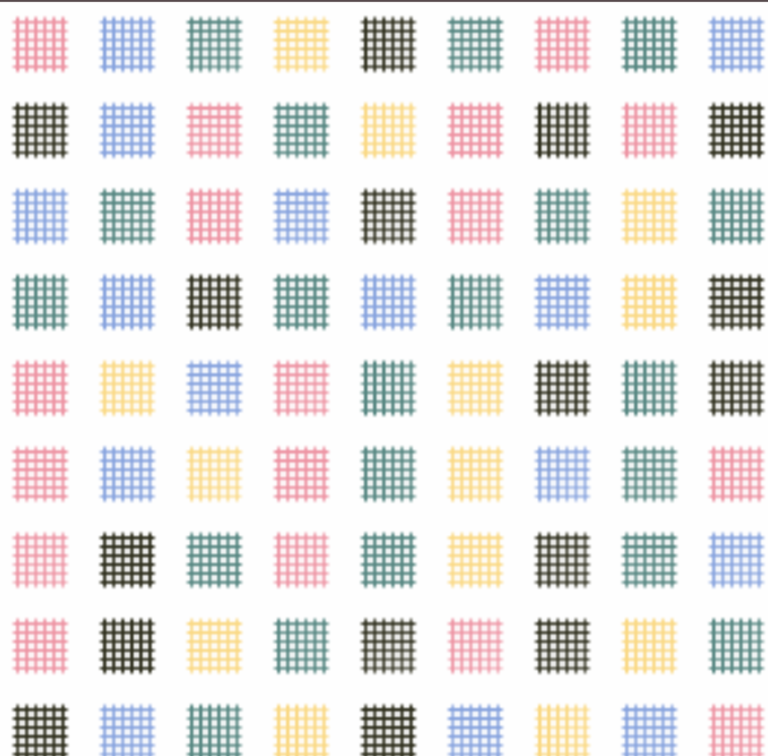
This pattern is drawn by a Shadertoy shader. Its source:

```glsl
// Rows of small woven crosshatch squares in five soft inks on white.

float hash(vec2 p) {
    return fract(sin(dot(p, vec2(127.1, 311.7))) * 43758.5453);
}

// Walks along the row in nonzero steps, so side neighbours always differ.
int inkIndex(vec2 cell) {
    int index = int(5.0 * hash(vec2(cell.y, 7.3)));
    for (float x = 1.0; x <= cell.x; x++)
        index += 1 + int(4.0 * hash(vec2(x, cell.y + 2.0)));
    return index % 5;
}

vec3 inkColor(int index) {
    if (index == 0) return vec3(0.98, 0.85, 0.52);  // yellow
    if (index == 1) return vec3(0.93, 0.58, 0.64);  // pink
    if (index == 2) return vec3(0.34, 0.53, 0.51);  // teal
    if (index == 3) return vec3(0.53, 0.64, 0.87);  // blue
    return vec3(0.19, 0.19, 0.12);                  // charcoal
}

void mainImage(out vec4 fragColor, in vec2 fragCoord) {
    float pixel = 1.0 / iResolution.x;
    vec2 p = vec2(fragCoord.x, iResolution.y - fragCoord.y) * pixel;

    // Grid of squares, counted from the top left
    vec2 pitch = vec2(0.1133, 0.1119);
    vec2 grid = (p - vec2(0.0525, 0.0579)) / pitch + 0.5;
    vec2 cell = floor(grid);
    vec2 q = (fract(grid) - 0.5) * pitch;

    // Six threads each way; x holds the upright ones, y the level ones
    vec2 spacing = vec2(0.0118, 0.0116);
    vec2 thread = clamp(floor(q / spacing), -3.0, 2.0);
    vec2 dist = abs(q - (thread + 0.5) * spacing);
    float soft = max(0.0024, 0.75 * pixel);
    vec2 cover = 1.0 - smoothstep(max(0.0, 0.0021 - soft), 0.0021 + soft, dist);

    // Frayed thread ends
    cover *= 1.0 - smoothstep(0.0315, 0.0395, abs(q.yx));

    // Uneven ink: per direction, per thread, and fading across the square
    vec2 wear = vec2(hash(cell + 3.1), hash(cell + 8.7));
    vec2 threadWear = vec2(hash(cell * 9.0 + thread.x), hash(cell * 5.0 + thread.y + 40.0));
    vec2 fade = q / 0.035 * (wear.yx - 0.75) * 0.2;
    vec2 strength = vec2(0.62, 0.54) + 0.24 * wear + 0.12 * threadWear + fade;
    cover *= clamp(strength, 0.0, 1.0);

    // Threads overlap translucently, with ink bleeding into the gaps
    vec2 body = 1.0 - smoothstep(0.028, 0.037, abs(q));
    float ink = 1.0 - (1.0 - cover.x) * (1.0 - cover.y) * (1.0 - 0.09 * body.x * body.y);
    vec3 color = mix(vec3(0.995), inkColor(inkIndex(cell)), ink);

    // Dark rule along the top edge
    float rule = smoothstep(0.0014, 0.0036, p.y);
    color = mix(vec3(0.34, 0.29, 0.30), color, rule);

    fragColor = vec4(color, 1.0);
}
```
